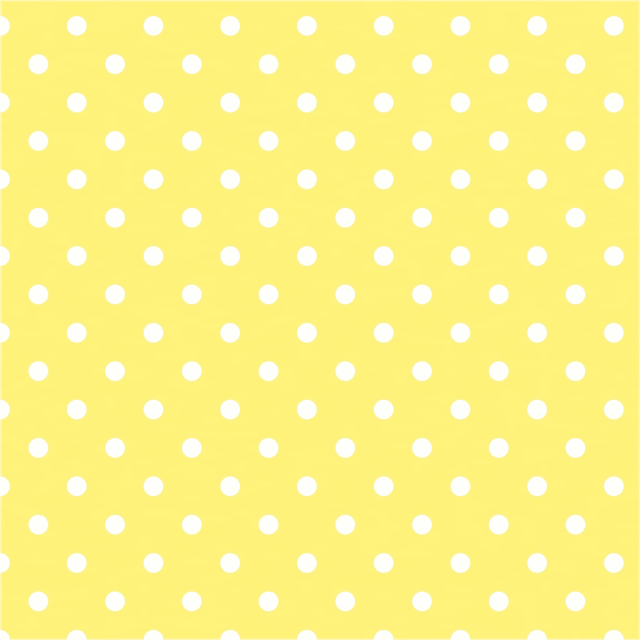
Write a Shadertoy shader that draws this pattern.

```glsl
const vec3 YELLOW = vec3(1.00, 0.95, 0.48);
const vec3 HALO = vec3(0.98, 0.95, 0.54);
const vec3 WHITE = vec3(0.995, 0.995, 0.985);

const float PERIOD = 0.1199;               // spacing of dots along a row
const vec2 ANCHOR = vec2(0.0, 0.9596);     // centre of the top left dot
const float RADIUS = 0.0153;

float hash(vec2 p) {
    p = fract(p * vec2(0.1031, 0.1137));
    p += dot(p, p.yx + 33.33);
    return fract((p.x + p.y) * p.x * 91.7);
}

float valueNoise(vec2 p) {
    vec2 cell = floor(p);
    vec2 f = fract(p);
    f = f * f * (3.0 - 2.0 * f);
    float low = mix(hash(cell), hash(cell + vec2(1, 0)), f.x);
    float high = mix(hash(cell + vec2(0, 1)), hash(cell + vec2(1, 1)), f.x);
    return mix(low, high, f.y);
}

// Distance to the nearest centre of a square lattice
float latticeDistance(vec2 p, float period) {
    return length((fract(p / period + 0.5) - 0.5) * period);
}

// Signed distance to dots on two lattices offset by half a period
float staggeredDots(vec2 p, float period, float radius) {
    float corners = latticeDistance(p, period);
    float centres = latticeDistance(p - 0.5 * period, period);
    return min(corners, centres) - radius;
}

// Distance inward from the nearest canvas edge
float edgeDistance(vec2 uv) {
    vec2 inset = min(uv, 1.0 - uv);
    return min(inset.x, inset.y);
}

void mainImage(out vec4 fragColor, in vec2 fragCoord) {
    vec2 uv = fragCoord / iResolution.xy;
    float pixel = 1.0 / min(iResolution.x, iResolution.y);
    float soft = max(0.0013, 0.75 * pixel);
    float d = staggeredDots(uv - ANCHOR, PERIOD, RADIUS);

    // Ground with very faint mottling
    float mottle = valueNoise(uv * vec2(40.0, 90.0)) - 0.5;
    vec3 color = YELLOW + mottle * vec3(0.004, 0.006, 0.016);

    // Uneven pale fringe around each dot
    float fringe = 1.0 - smoothstep(0.001, 0.006, d);
    color = mix(color, HALO, fringe * (0.5 + 0.5 * valueNoise(uv * 180.0)));

    // White dots
    color = mix(color, WHITE, 1.0 - smoothstep(-soft, soft, d));

    // Thin pale rim of the sheet
    float rim = 1.0 - smoothstep(0.0008, 0.0008 + 2.0 * soft, edgeDistance(uv));
    color = mix(color, WHITE, 0.45 * rim);

    fragColor = vec4(clamp(color, 0.0, 1.0), 1.0);
}
```
